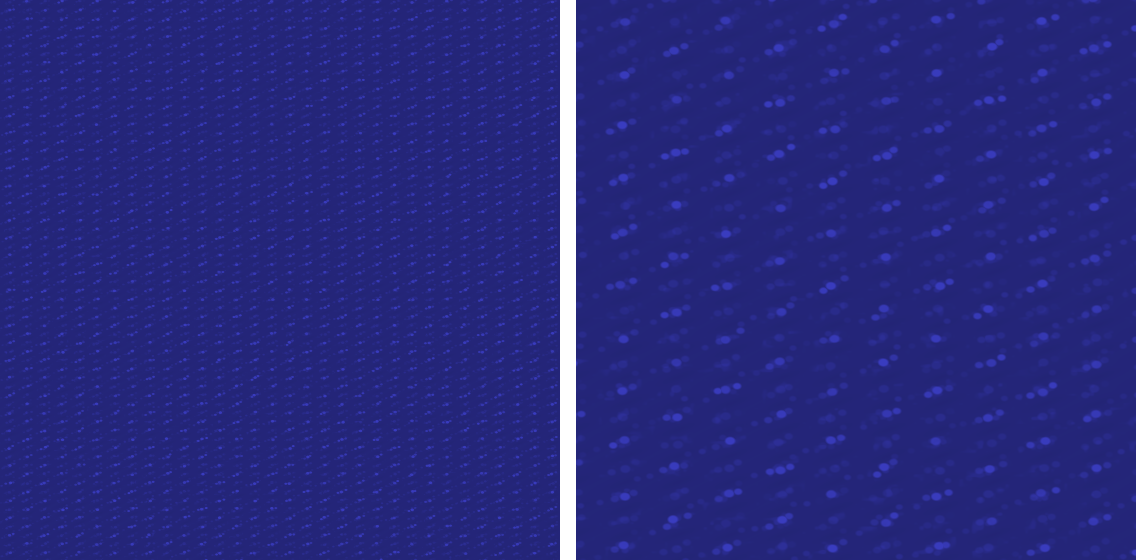
Left: the whole. Right: its middle third, enlarged.
Give the GLSL for this texture, as a WebGL 2 fragment shader.

```glsl
#version 300 es
precision highp float;
// Deep blue cloth: 32 by 32 half-dropped cells of small bright, tilted flecks.
uniform vec2 u_resolution;
out vec4 fragColor;

float hash(vec2 p) {
  vec3 q = fract(vec3(p.xyx) * 0.1031);
  q += dot(q, q.yzx + 33.33);
  return fract((q.x + q.y) * q.z);
}

float noise(vec2 p) {
  vec2 i = floor(p), f = fract(p);
  f = f * f * (3.0 - 2.0 * f);
  return mix(mix(hash(i), hash(i + vec2(1, 0)), f.x),
             mix(hash(i + vec2(0, 1)), hash(i + vec2(1, 1)), f.x), f.y);
}

float dotMask(vec2 p, float radius, float edge) {
  return 1.0 - smoothstep(-edge, edge, length(p * vec2(0.85, 1.1)) - radius);
}

// Soft lobe that rises to the right by a third.
float lobe(vec2 p, vec2 size) {
  p.y -= p.x / 3.0;
  p /= size;
  return exp(-dot(p, p));
}

void main() {
  vec2 uv = gl_FragCoord.xy / u_resolution;
  vec2 p = uv * 32.0;
  float edge = max(0.025, 20.0 / u_resolution.y);

  float raised = 0.0, sunk = 0.0, faint = 0.0, bright = 0.0;

  // Own column and both neighbours, each with main flecks and weaker ones halfway.
  for (int c = -1; c <= 1; c++) {
    for (int kind = 0; kind < 2; kind++) {
      bool isMain = kind == 0;
      float column = floor(p.x) + float(c);
      float row = p.y - 0.39 - 0.5 * mod(column + float(kind), 2.0);
      vec2 cell = vec2(column, floor(row + 0.5)) + 5.0 + 200.0 * float(kind);
      vec2 local = vec2(p.x - column - 0.5, row - floor(row + 0.5));

      raised += lobe(local, vec2(0.4, 0.13)) * (isMain ? 1.0 : 0.75);
      sunk += lobe(local - vec2(0.12, -0.24), vec2(0.35, 0.08));

      // Fleck: a main dot, a detached one lower left and one upper right.
      for (int i = 0; i < 3; i++) {
        float k = float(i) - 1.0;
        vec2 seed = cell + 29.0 * float(i);
        vec2 spot = vec2(0.2 * k + 0.06, 0.075 * k + 0.02);
        spot += 0.1 * (vec2(hash(seed), hash(seed + 53.0)) - 0.5);
        float chance = hash(seed + 113.0);
        float strength = i == 1 ? mix(0.7, 1.0, chance) : 0.95 * chance;
        float mask = dotMask(local - spot, i == 1 ? 0.08 : 0.065, edge);
        bright = max(bright, mask * strength * (isMain ? 1.0 : 0.3));
      }

      // Faint dots scattered around the main fleck with jitter.
      for (int i = 0; i < 5 && isMain; i++) {
        vec2 seed = cell + 17.0 * float(i) + 71.0;
        vec2 spot = vec2(hash(vec2(i, 4)), hash(vec2(i, 9))) - 0.5;
        spot = spot * vec2(0.9, 0.7) + vec2(-0.05, -0.05);
        spot += 0.12 * (vec2(hash(seed), hash(seed + 61.0)) - 0.5);
        float strength = mix(0.2, 0.8, hash(seed + 97.0));
        faint = max(faint, strength * dotMask(local - spot, 0.055, edge));
      }
    }
  }

  // Ground cloth with slight hollows and a trace of slow wear.
  float wear = noise(vec2(uv.x * 9.0, uv.y * 4.0 - uv.x * 2.0)) - 0.5;
  vec3 color = vec3(0.141, 0.147, 0.475) * (1.0 + 0.004 * wear - 0.03 * sunk);

  // Fine lighter grain around the flecks.
  float grain = noise(p * vec2(8.0, 11.0) + 40.0);
  color = mix(color, vec3(0.16, 0.165, 0.54),
              0.9 * smoothstep(0.35, 0.65, grain * (0.35 + 0.55 * raised)));
  color = mix(color, vec3(0.175, 0.18, 0.59), faint);
  color = mix(color, vec3(0.225, 0.235, 0.75), bright);

  fragColor = vec4(color, 1.0);
}
```
